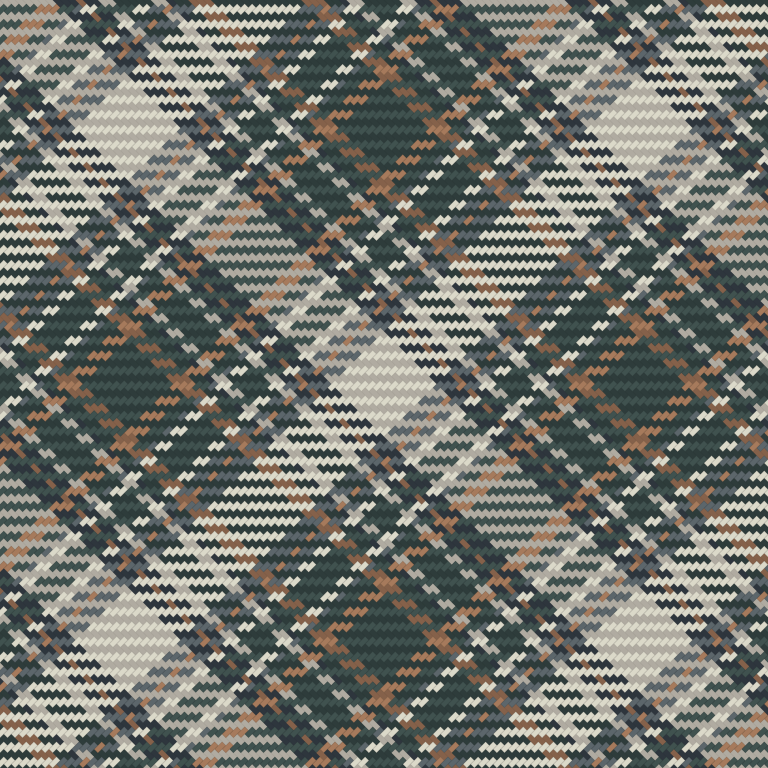
This pattern is drawn by a WebGL 2 fragment shader. Its source:

```glsl
#version 300 es
precision highp float;
// Diagonal tartan: a mirrored stripe sequence in a 2/2 twill turned by 45 degrees.

uniform vec2 u_resolution;
out vec4 fragColor;

const float THREADS_PER_UNIT = 102.0; // a sett of 68 threads spans two thirds of the canvas
const float SETT = 68.0;

bool within(float x, float lo, float hi) {
    return x > lo && x < hi;
}

// Yarn colour of a numbered thread; the rising weft is paler than the falling warp.
vec3 yarn(float index, bool weft) {
    float h = abs(mod(index + 0.5 + SETT * 0.5, SETT) - SETT * 0.5);
    vec3 cream = weft ? vec3(0.86, 0.85, 0.79) : vec3(0.69, 0.67, 0.63);
    vec3 brown = weft ? vec3(0.65, 0.48, 0.36) : vec3(0.52, 0.38, 0.29);
    vec3 slate = weft ? vec3(0.36, 0.40, 0.42) : vec3(0.18, 0.21, 0.24);
    vec3 green = weft ? vec3(0.25, 0.32, 0.31) : vec3(0.18, 0.235, 0.23);

    if (h < 7.0 || within(h, 13.0, 15.0) || within(h, 20.0, 22.0)) return cream;
    if (within(h, 10.0, 11.0) || within(h, 25.0, 28.0)) return brown;
    if (h < 13.0 || within(h, 22.0, 23.0)) return slate;
    return green;
}

// Woven cloth at a point given in canvas units.
vec3 cloth(vec2 p) {
    p -= 0.5;
    vec2 thread = vec2(p.x + p.y, p.x - p.y) * THREADS_PER_UNIT; // warp, weft
    vec2 cell = floor(thread);
    vec2 f = thread - cell;

    // Each thread floats over two cells, stepping one cell per neighbour.
    float phase = mod(cell.y - cell.x, 4.0);
    bool weft = phase < 2.0;
    float across = weft ? f.y : f.x;
    float along = weft ? f.x + 1.0 - phase : f.y + phase - 2.0;
    vec3 color = yarn(weft ? cell.y : cell.x, weft);

    // Fine seam around every float.
    float edge = min(min(across, 1.0 - across), min(along, 2.0 - along));
    float seam = 1.0 - smoothstep(0.03, 0.13, edge);
    return color * (1.0 - seam * (weft ? 0.16 : 0.05));
}

void main() {
    // Average a grid of samples to smooth the thread edges.
    vec3 sum = vec3(0.0);
    for (int y = 0; y < 4; y++) {
        for (int x = 0; x < 4; x++) {
            vec2 offset = (vec2(x, y) + 0.5) / 4.0 - 0.5;
            sum += cloth((gl_FragCoord.xy + offset) / u_resolution);
        }
    }
    fragColor = vec4(sum / 16.0, 1.0);
}
```
